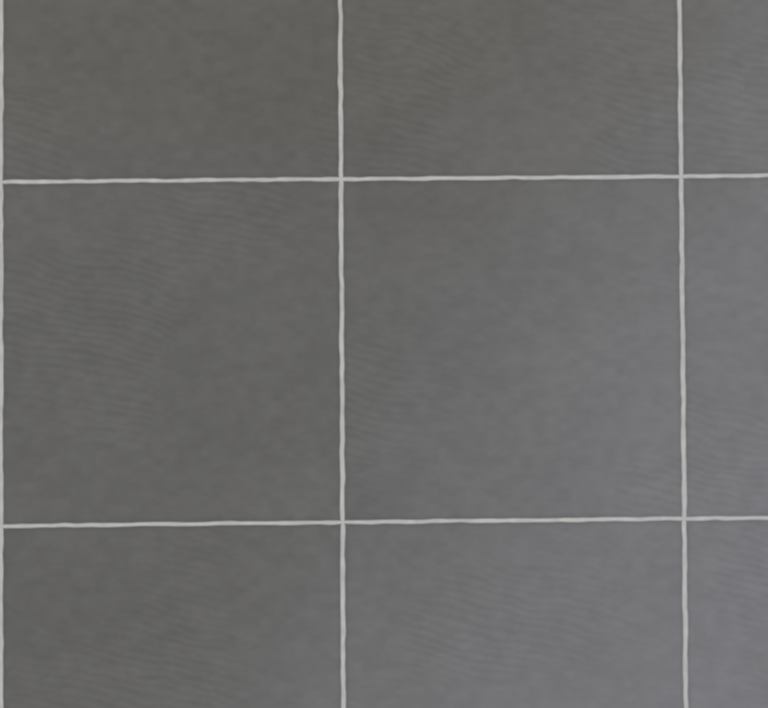
Give the GLSL for this texture, as a Shadertoy shader.

```glsl
// Grey stone floor tiles with thin pale grout, seen at a very slight tilt.
// A skewed grid gives tile cells and grout distance; layered value noise adds
// mottling and fine brushed grain, and a soft sheen brightens the lower right.

float hash(vec2 p) {
    vec3 q = fract(vec3(p.xyx) * 0.1031);
    q += dot(q, q.yzx + 33.33);
    return fract((q.x + q.y) * q.z);
}

float noise(vec2 p) {
    vec2 i = floor(p), f = fract(p);
    f = f * f * (3.0 - 2.0 * f);
    return mix(mix(hash(i), hash(i + vec2(1, 0)), f.x),
               mix(hash(i + vec2(0, 1)), hash(i + vec2(1, 1)), f.x), f.y);
}

// Fractal noise centred on zero
float fbm(vec2 p) {
    float sum = 0.0, amplitude = 0.5;
    for (int i = 0; i < 4; i++) {
        sum += amplitude * (noise(p) - 0.5);
        p = mat2(1.6, 1.2, -1.2, 1.6) * p + 17.3;
        amplitude *= 0.5;
    }
    return sum;
}

// Grid coordinates whose spacing drifts slightly across the canvas
vec2 tileGrid(vec2 p) {
    return vec2((p.x - 0.0012) / (0.4460 - 0.0045 * p.y),
                (p.y - 0.2370 - 0.0108 * p.x) / (0.4480 - 0.0025 * p.x));
}

vec3 stoneColor(vec2 p, vec2 cell) {
    // Sheen growing toward the lower right, warm shadow to cool light
    float sheen = smoothstep(0.3, 1.15, p.x + 0.5 * (0.45 - p.y) + 0.12 * fbm(p * 4.0));
    vec3 color = mix(vec3(0.388, 0.386, 0.380), vec3(0.468, 0.469, 0.482), sheen);
    color += vec3(0.004, 0.001, -0.005) * smoothstep(0.5, 0.9, p.y);

    // Tone of each tile, then cloudy patches and grain of a different offset
    vec2 q = p + 7.0 * vec2(hash(cell + 3.0), hash(cell + 11.0));
    color += 0.010 * (hash(cell + 20.0) - 0.5);
    color += 0.030 * fbm(q * 9.0);
    color += 0.040 * fbm(q * vec2(65.0, 95.0));

    // Faint slanted brush ripples, present only in patches
    float bend = 5.0 * fbm(q * 14.0);
    float ripple = sin(q.y * 560.0 + q.x * 130.0 + bend * 3.0);
    color += 0.006 * ripple * smoothstep(0.45, 0.8, noise(q * 7.0));
    return color;
}

void mainImage(out vec4 fragColor, in vec2 fragCoord) {
    vec2 p = fragCoord / iResolution.x;
    float pixel = 1.0 / iResolution.x;

    // Distance to the nearest grout line on each axis, with a slight wobble
    vec2 wobble = 0.0012 * vec2(noise(p.yx * vec2(60.0, 9.0)),
                                noise(p * vec2(60.0, 9.0) + 40.0)) - 0.0006;
    vec2 grid = tileGrid(p + wobble);
    vec2 lineDist = abs(fract(grid + 0.5) - 0.5) * 0.446;
    vec3 color = stoneColor(p, floor(grid));

    // Shaded tile rims
    float rim = min(lineDist.x, lineDist.y);
    color *= 1.0 - 0.05 * (1.0 - smoothstep(0.003, 0.010, rim));

    // Grout: soft edged, the vertical joints a little wider
    vec2 halfWidth = vec2(0.0030, 0.0026) + 0.0008 * (noise(p * 70.0) - 0.5);
    vec2 soft = vec2(0.0012 + 0.6 * pixel);
    vec2 cover = 1.0 - smoothstep(halfWidth - soft, halfWidth + soft, lineDist);
    float grout = max(cover.x, cover.y);
    vec3 groutColor = vec3(0.715, 0.715, 0.710) + 0.10 * fbm(p * 90.0);
    color = mix(color, groutColor, 0.95 * grout);

    fragColor = vec4(color, 1.0);
}
```
